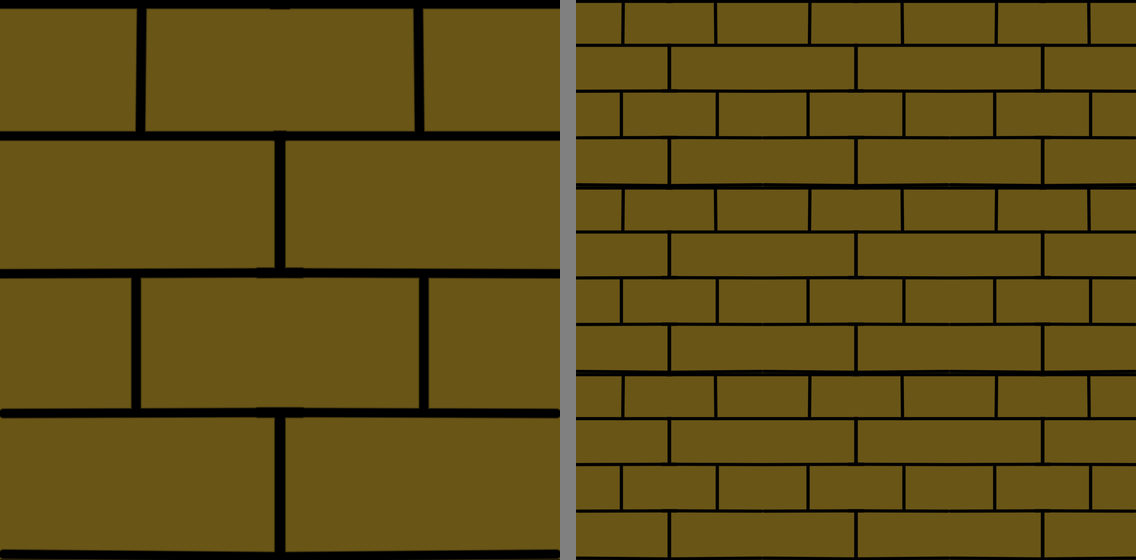
Left: one tile. Right: repeated 3 by 3.
This texture is drawn by a Shadertoy shader. Its source:

```glsl
// Flat ochre brick wall, four staggered courses with slightly hand-drawn black joints.

const vec3 BRICK = vec3(0.412, 0.333, 0.088);
const vec3 MORTAR = vec3(0.0);

// Bed joints from bottom to top: height at the sides and at the middle.
const int BEDS = 5;
const float BED_SIDE[BEDS] = float[](0.0104, 0.2617, 0.5111, 0.7572, 0.9928);
const float BED_MIDDLE[BEDS] = float[](0.0059, 0.2634, 0.5128, 0.7572, 0.9928);
// Half length of the thicker stroke in the middle of each bed joint.
const float SPLICE[BEDS] = float[](0.0, 0.042, 0.042, 0.012, 0.018);
// Inset of the round stroke ends from the sides.
const float CAP_INSET[BEDS] = float[](0.0065, 0.0065, 0.0, 0.0, 0.0);

const float BED_HALF = 0.0084;      // half width of a bed joint
const float SPLICE_EXTRA = 0.0010;  // added half width at a splice
const float SINGLE_HALF = 0.0097;   // half width of a middle joint
const float PAIR_HALF = 0.0087;     // half width of a paired joint

// Distance of the paired joints from the middle, and the lean of the top pair.
const float LOWER_PAIR = 0.2569;
const float UPPER_PAIR_FOOT = 0.2493;
const float UPPER_PAIR_HEAD = 0.2468;

const float SOFTNESS = 0.0020;

float bedHeight(int i, float side) {
    return mix(BED_MIDDLE[i], BED_SIDE[i], 2.0 * side);
}

// Signed distance to a bed joint, wrapped from top to bottom.
float bedJoint(int i, float side, float y) {
    float dy = y - bedHeight(i, side);
    dy -= round(dy);
    float dx = max(side - 0.5 + CAP_INSET[i], 0.0);
    float stroke = length(vec2(dx, dy)) - BED_HALF;
    float splice = max(side - SPLICE[i], abs(dy) - BED_HALF - SPLICE_EXTRA);
    return SPLICE[i] > 0.0 ? min(stroke, splice) : stroke;
}

// Signed distance to the upright joints: one in even courses, a pair in odd ones.
float headJoint(int course, float side, float y) {
    if (course % 2 == 0) return side - SINGLE_HALF;
    float rise = (y - BED_SIDE[3]) / (BED_SIDE[4] - BED_SIDE[3]);
    float offset = course == 1 ? LOWER_PAIR
                               : mix(UPPER_PAIR_FOOT, UPPER_PAIR_HEAD, rise);
    return abs(side - offset) - PAIR_HALF;
}

void mainImage(out vec4 fragColor, in vec2 fragCoord) {
    vec2 uv = fragCoord / iResolution.xy;
    float side = abs(uv.x - 0.5);

    // Bed joints, counting the course on the way up
    float joint = 1.0;
    int course = 0;
    for (int i = 0; i < BEDS; i++) {
        joint = min(joint, bedJoint(i, side, uv.y));
        if (i > 0 && i < BEDS - 1 && uv.y > bedHeight(i, side)) course = i;
    }

    // Upright joints
    joint = min(joint, headJoint(course, side, uv.y));

    // Soft edge, never narrower than the sampling grid
    float blur = max(SOFTNESS, 0.75 / min(iResolution.x, iResolution.y));
    fragColor = vec4(mix(MORTAR, BRICK, smoothstep(-blur, blur, joint)), 1.0);
}
```
